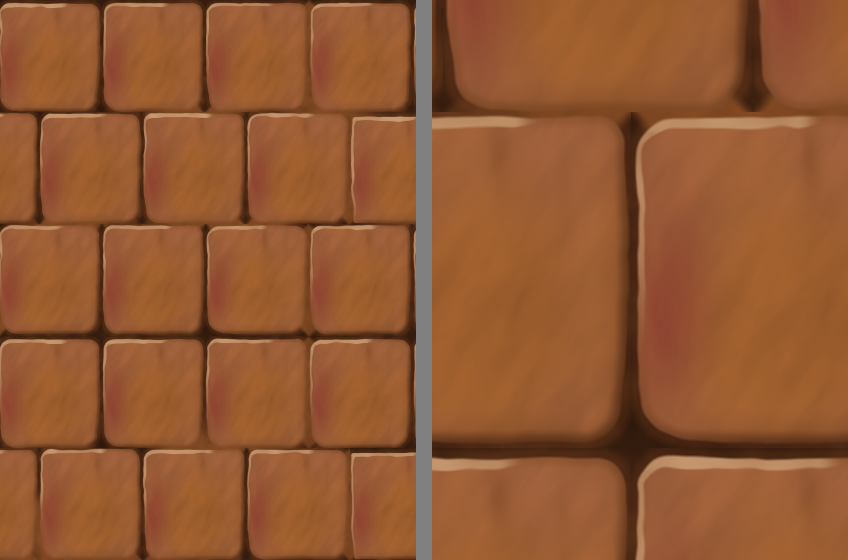
Left: the whole. Right: its middle third, enlarged.
Reproduce this texture procedurally as a Shadertoy shader.

```glsl
#define ROWS 5.0
#define TILE_PITCH 0.925
#define ROW_SHIFT 0.395
#define HALF_SIZE vec2(0.45, 0.49)
#define CORNER 0.08
#define CLAY vec3(0.615, 0.366, 0.175)
#define ROSE vec3(0.625, 0.378, 0.235)
#define BLUSH vec3(0.54, 0.24, 0.185)
#define UMBER vec3(0.45, 0.255, 0.12)
#define SEAM vec3(0.23, 0.115, 0.055)
#define RIM vec3(0.78, 0.61, 0.45)

float hash(vec2 p) {
    return fract(sin(dot(p, vec2(127.1, 311.7))) * 43758.55);
}

float noise(vec2 p) {
    vec2 i = floor(p), f = fract(p);
    f = f * f * (3.0 - 2.0 * f);
    return mix(mix(hash(i), hash(i + vec2(1, 0)), f.x),
               mix(hash(i + vec2(0, 1)), hash(i + vec2(1, 1)), f.x), f.y);
}

float fbm(vec2 p) {
    float sum = 0.0, amp = 0.5;
    for (int i = 0; i < 4; i++) {
        sum += amp * noise(p);
        p = p * 2.03 + 7.1;
        amp *= 0.5;
    }
    return sum;
}

float roundedBox(vec2 p, vec2 halfSize, float radius) {
    vec2 q = abs(p) - halfSize + radius;
    return length(max(q, 0.0)) + min(max(q.x, q.y), 0.0) - radius;
}

// Soft elliptical brush dab
float dab(vec2 p, vec2 center, vec2 size) {
    vec2 q = (p - center) / size;
    return exp(-dot(q, q));
}

// Clay face: t runs from 0 to 1 across the tile
vec3 clayFace(vec2 t, float seed) {
    float cloud = fbm(t * vec2(4.0, 3.0) + seed * 0.3);
    float stroke = fbm(mat2(0.8, 0.6, -0.6, 0.8) * t * vec2(16.0, 5.0) + seed * 0.5);
    float streak = fbm(t * vec2(14.0, 3.0) + 11.0);
    float ochre = dab(t, vec2(0.52, 0.36), vec2(0.42, 0.4));
    vec3 col = mix(ROSE, CLAY, clamp(ochre * 1.3 + (cloud - 0.5) * 0.9, 0.0, 1.0));
    col *= 1.0 + 0.14 * (stroke - 0.47) + 0.1 * (cloud - 0.47);
    float red = 0.8 * dab(t, vec2(0.07, 0.37), vec2(0.13, 0.24))
              + 0.35 * dab(t, vec2(0.14, 0.54), vec2(0.09, 0.24));
    col = mix(col, BLUSH, min(red * (0.35 + 0.9 * streak), 0.8));
    float smear = dab(t, vec2(0.58, 0.88), vec2(0.04, 0.13))
                + 0.4 * dab(t, vec2(0.79, 0.8), vec2(0.03, 0.15))
                + 0.6 * dab(t, vec2(0.64 + 0.4 * (t.y - 0.42), 0.42), vec2(0.025, 0.08));
    return mix(col, UMBER, 0.3 * smear * (0.5 + streak));
}

void mainImage(out vec4 fragColor, in vec2 fragCoord) {
    vec2 p = fragCoord / iResolution.y * ROWS;
    float pixel = ROWS / iResolution.y;

    // Courses counted from the top; every third one is shifted
    float course = mod(ROWS - 1.0 - floor(p.y), 3.0);
    float shifted = 1.0 - step(0.5, abs(course - 1.0));
    float x = p.x / TILE_PITCH - shifted * ROW_SHIFT + 0.02;
    vec2 id = vec2(mod(floor(x), 4.0), course);
    float seed = hash(id + 3.0);
    vec2 q = vec2((fract(x) - 0.5) * TILE_PITCH, fract(p.y) - 0.495);

    // Wide dark bed joint between the two unshifted courses
    float wide = q.y > 0.0 ? 1.0 - step(0.5, course) : step(1.5, course);

    // Outline pinched at the foot; one squarer, lower tile ends each shifted course
    float square = shifted * step(2.5, floor(x));
    float foot = min(q.y, 0.0);
    vec2 halfSize = HALF_SIZE;
    halfSize.x -= 0.03 * q.y * q.y + 0.08 * foot * foot + 0.004 * seed;
    halfSize.y -= 0.014 * wide;
    vec2 wobble = vec2(noise(p * 7.0), noise(p * 7.0 + 31.0)) - 0.5;
    wobble += 0.4 * (vec2(noise(p * 21.0), noise(p * 21.0 + 9.0)) - 0.5);
    q += wobble * vec2(0.015, 0.012);
    q.y += square * 0.028 * smoothstep(-0.4, 0.4, q.y);
    float radius = CORNER + 0.025 * seed + 0.03 * step(q.y, 0.0);
    radius = mix(radius, 0.025, square * step(q.x, 0.0));
    float d = roundedBox(q, halfSize, radius);
    vec2 t = q / (2.0 * halfSize) + 0.5;

    // Clay filling: every fourth upright joint, and patches of the narrow bed joints
    float upright = smoothstep(0.0, 0.06, abs(q.x) - abs(q.y) + 0.07);
    float fourth = 1.0 - step(0.5, abs(mod(floor(x + 0.5), 4.0) - 3.0));
    float scatter = noise(p * vec2(1.7, 2.3) + 17.0);
    float bed = smoothstep(0.3, 0.7, scatter) * (1.0 - wide);
    float filled = mix(bed, max(0.85 * fourth, smoothstep(0.7, 0.9, scatter)), upright);

    // Face, shaded toward the lower and right edges
    vec3 face = clayFace(t, seed);
    float lowRight = smoothstep(-0.3, 0.5, t.x - t.y);
    float edge = smoothstep(-0.04, 0.0, d);
    face = mix(face, UMBER, edge * mix(0.3, 0.6, lowRight));
    face = mix(face, UMBER, 0.35 * smoothstep(-0.11, 0.0, d) * lowRight);
    face = mix(face, SEAM, 0.5 * smoothstep(-0.045, 0.01, d) * lowRight * (1.0 - filled));

    // Worn pale rim along the top and left edges
    float wear = noise(p * vec2(11.0, 9.0) + 5.0);
    float topSide = (1.0 - smoothstep(0.03, 0.08, halfSize.y - q.y))
                  * (1.0 - smoothstep(0.62, 0.72, t.x + 0.1 * seed));
    float leftSide = (1.0 - smoothstep(0.025, 0.06, q.x + halfSize.x))
                   * smoothstep(0.2, 0.75, t.y + 0.3 * square) * 0.85;
    float rimWidth = mix(0.016, 0.03, topSide) * (0.5 + 0.9 * wear);
    float rim = smoothstep(-rimWidth - 0.01, -rimWidth + 0.002, d)
              * max(topSide, leftSide) * (0.6 + 0.4 * wear);
    face = mix(face, RIM, rim);

    // Seam, from deep brown to lighter clay
    float grain = fbm(p * 11.0);
    vec3 seam = mix(SEAM, UMBER * 1.15, mix(0.45 * grain, 0.75 + 0.4 * grain, filled));
    seam *= 1.0 - 0.3 * smoothstep(0.01, 0.05, d) * (1.0 - filled);

    float soft = max(pixel * 0.75, 0.006);
    vec3 col = mix(face, seam, smoothstep(-soft, soft, d));
    fragColor = vec4(col, 1.0);
}
```
